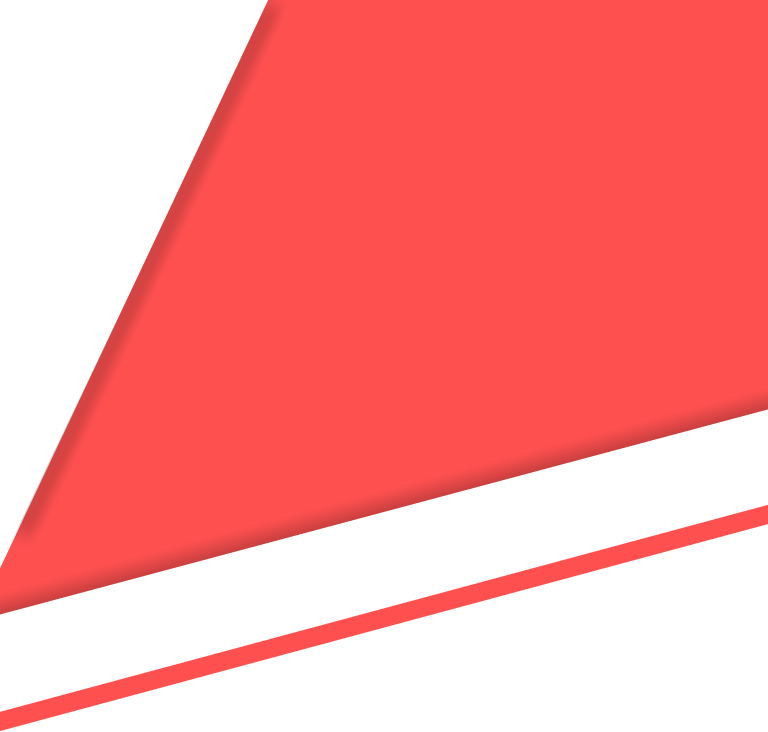
This background is drawn by a WebGL 1 fragment shader. Its source:

```glsl
precision highp float;

uniform vec2 u_resolution;

const vec3 PAPER = vec3(1.0);
const vec3 CORAL = vec3(1.0, 0.314, 0.314);

// Lengths are fractions of the canvas height
const vec2 SIDE_LOW = vec2(0.0, 0.2235);
const vec2 SIDE_HIGH = vec2(0.3664, 1.0);
const vec2 BASE_START = vec2(0.0, 0.1606);
const vec2 BASE_DIR = vec2(1.0, 0.267);
const vec2 STRIPE_START = vec2(0.0, 0.0144);
const vec2 STRIPE_DIR = vec2(1.0, 0.2695);
const float STRIPE_HALF = 0.0127;

const float SIDE_SHADE = 0.165;
const vec2 SIDE_FADE = vec2(0.009, 0.034);
const vec2 SIDE_ENDS = vec2(0.055, 0.855);
const float END_BLUR = 0.022;
const float SLIVER = 0.0016;
const float BASE_SHADE = 0.23;
const vec2 BASE_FADE = vec2(-0.008, 0.033);

// Signed distance to a line, positive on the left of its direction
float lineDistance(vec2 p, vec2 start, vec2 dir) {
  vec2 d = normalize(dir);
  return dot(p - start, vec2(-d.y, d.x));
}

// Antialiased coverage of the positive side
float coverage(float dist) {
  return clamp(dist * u_resolution.y + 0.5, 0.0, 1.0);
}

void main() {
  vec2 p = gl_FragCoord.xy / u_resolution.y;

  // Large panel between the steep side and the sloping base
  vec2 sideDir = SIDE_HIGH - SIDE_LOW;
  float side = -lineDistance(p, SIDE_LOW, sideDir);
  float base = lineDistance(p, BASE_START, BASE_DIR);
  float panel = coverage(side) * coverage(base);

  // Thin parallel stripe
  float stripeDist = lineDistance(p, STRIPE_START, STRIPE_DIR);
  float stripe = coverage(STRIPE_HALF - abs(stripeDist));

  vec3 color = mix(PAPER, CORAL, max(panel, stripe));

  // Soft shadow along the side, with blurred ends and a faint outer sliver
  float along = dot(p - SIDE_LOW, normalize(sideDir));
  float ends = smoothstep(SIDE_ENDS.x - END_BLUR, SIDE_ENDS.x + END_BLUR, along)
    * (1.0 - smoothstep(SIDE_ENDS.y - END_BLUR, SIDE_ENDS.y + END_BLUR, along));
  float spill = SLIVER * (1.0 - smoothstep(0.1, 0.45, along));
  float sideShadow = coverage(side + spill) * ends
    * (1.0 - smoothstep(SIDE_FADE.x, SIDE_FADE.y, side));
  color *= 1.0 - SIDE_SHADE * sideShadow;

  // Soft shadow rising from the base
  float baseShadow = panel * (1.0 - smoothstep(BASE_FADE.x, BASE_FADE.y, base));
  color *= 1.0 - BASE_SHADE * baseShadow;

  gl_FragColor = vec4(color, 1.0);
}
```
